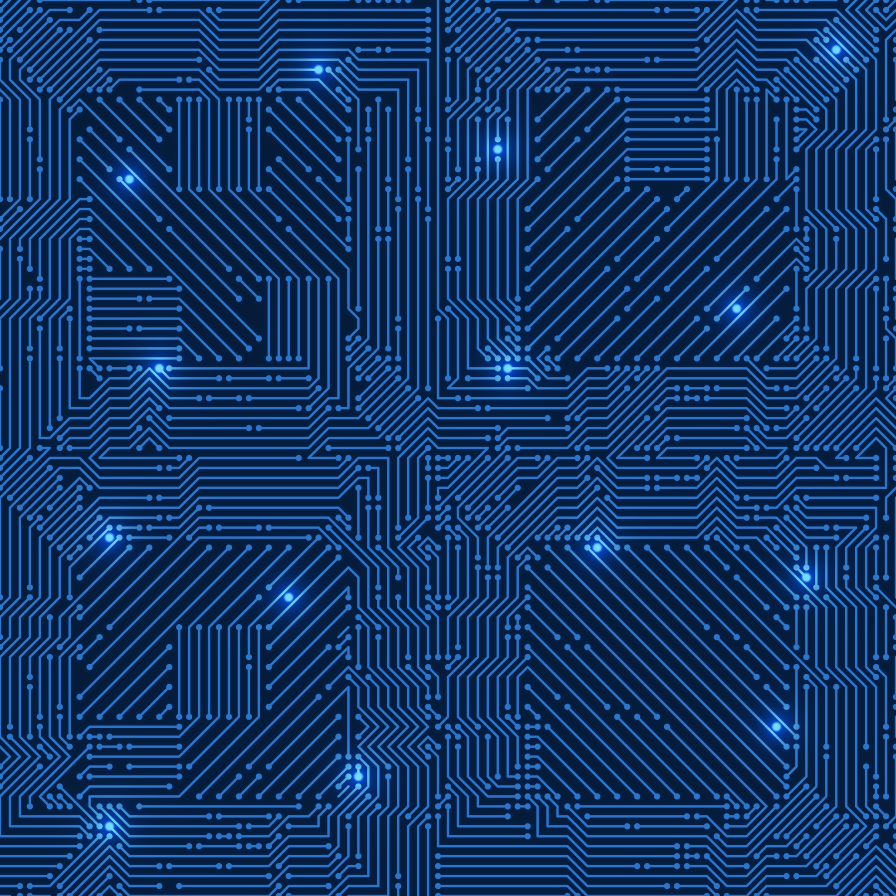
Reproduce this pattern procedurally as a WebGL 1 fragment shader.

```glsl
precision highp float;
// Circuit board: dense traces circling four blocks, with diagonal cores and glowing pads.

uniform vec2 u_resolution;

const float LANES = 90.0;            // lattice nodes across the canvas
const float BLOCKS = 2.0;            // blocks across and down
const vec2 SEAM = vec2(0.485, 0.5);  // where the four blocks meet
const float CHAMFER = 0.2;           // cut corners of the rings, in half blocks
const float CORE = 0.6;              // size of the diagonal core, in half blocks
const float BREAK_CHANCE = 0.05;
const float JOG_CHANCE = 0.24;
const float JOG_LENGTH = 2.0;
const float JOG_SPREAD = 7.0;
const float TRACE_HALF_WIDTH = 0.12; // in lattice units
const float PAD_RADIUS = 0.31;
const float SPARK_CELLS = 4.0;
const float SPARK_CHANCE = 0.8;
const vec3 BOARD = vec3(0.02, 0.105, 0.22);
const vec3 HALO = vec3(0.01, 0.13, 0.31);
const vec3 TRACE = vec3(0.18, 0.46, 0.78);
const vec3 GLOW = vec3(0.0, 0.34, 1.0);
const vec3 SPARK = vec3(0.45, 0.85, 1.0);

float hash(vec2 p) {
  vec3 v = fract(vec3(p.xyx) * vec3(0.1031, 0.1030, 0.0973));
  v += dot(v, v.yzx + 33.33);
  return fract((v.x + v.y) * v.z);
}

// Jittered lattice node of a spark cell
vec2 sparkNode(vec2 cell) {
  vec2 jitter = vec2(hash(cell + 71.0), hash(cell + 137.0));
  return floor((cell + 0.2 + 0.6 * jitter) * LANES / SPARK_CELLS);
}

// Step from a node to the next one on its trace; zero ends the trace
vec2 flow(vec2 node) {
  if (hash(node + 211.0) < BREAK_CHANCE) return vec2(0.0);
  vec2 cell = floor(node * SPARK_CELLS / LANES);
  if (node == sparkNode(cell)) return vec2(0.0);

  vec2 tile = (node / LANES - SEAM) * BLOCKS;
  vec2 p = fract(tile) * 2.0 - 1.0;
  vec2 a = abs(p);
  vec2 around = vec2(p.y < 0.0 ? -1.0 : 1.0, p.x < 0.0 ? 1.0 : -1.0);
  vec2 dir = around;
  bool core = max(a.x, a.y) < CORE;
  if (core) {
    float parity = mod(floor(tile.x) + floor(tile.y), 2.0);
    dir = vec2(1.0, parity < 0.5 ? 1.0 : -1.0);
  } else if (abs(a.x - a.y) > CHAMFER) {
    dir *= a.x > a.y ? vec2(0.0, 1.0) : vec2(1.0, 0.0);
  }

  // Bundles of neighbouring traces turn by 45 degrees together
  vec2 bundle = floor(node / (JOG_LENGTH + JOG_SPREAD * abs(dir.yx)));
  float turn = hash(bundle + 401.0);
  if (turn < JOG_CHANCE) {
    float side = turn < 0.5 * JOG_CHANCE ? -1.0 : 1.0;
    dir = clamp(dir + side * vec2(-dir.y, dir.x), -1.0, 1.0);
  }
  // Diagonals in the core use every other lane
  bool skipped = core && dir.x * dir.y != 0.0 && mod(node.x + node.y, 2.0) > 0.5;
  return skipped ? vec2(0.0) : dir;
}

// Step of the single link that enters a node, or zero
vec2 incoming(vec2 node) {
  vec2 straight = flow(node);
  vec2 link = vec2(0.0);
  for (int j = -1; j <= 1; j++) {
    for (int i = -1; i <= 1; i++) {
      vec2 dir = vec2(float(i), float(j));
      if (dir == vec2(0.0) || (link != vec2(0.0) && link == straight)) continue;
      if (flow(node - dir) == dir) link = dir;
    }
  }
  // Drop one of two crossing diagonals
  if (link.x * link.y < 0.0) {
    bool crossed = flow(node - vec2(0.0, link.y)) == vec2(-link.x, link.y)
                || flow(node - vec2(link.x, 0.0)) == vec2(link.x, -link.y);
    if (crossed) link = vec2(0.0);
  }
  return link;
}

float segment(vec2 p, vec2 end) {
  return length(p - end * clamp(dot(p, end) / dot(end, end), 0.0, 1.0));
}

void main() {
  vec2 pos = gl_FragCoord.xy / u_resolution * LANES;
  float pixel = LANES / u_resolution.y;

  // Traces and end pads at the four nearest nodes
  float trace = 9.0;
  float pad = 9.0;
  for (int j = 0; j < 2; j++) {
    for (int i = 0; i < 2; i++) {
      vec2 node = floor(pos) + vec2(float(i), float(j));
      vec2 p = pos - node;
      vec2 enter = incoming(node);
      vec2 leave = flow(node);
      bool hasIn = enter != vec2(0.0);
      bool hasOut = leave != vec2(0.0) && incoming(node + leave) == leave;
      if (hasIn) trace = min(trace, segment(p, -enter));
      if (hasOut) trace = min(trace, segment(p, leave));
      if (hasIn != hasOut) pad = min(pad, length(p));
    }
  }

  // Scattered glowing pads
  float glow = 0.0;
  float spark = 9.0;
  for (int j = 0; j < int(SPARK_CELLS); j++) {
    for (int i = 0; i < int(SPARK_CELLS); i++) {
      vec2 cell = vec2(float(i), float(j));
      if (hash(cell + 19.0) > SPARK_CHANCE) continue;
      float r = length(pos - sparkNode(cell));
      spark = min(spark, r);
      glow += exp(-r * 0.85);
    }
  }

  float edge = min(trace - TRACE_HALF_WIDTH, pad - PAD_RADIUS);
  float ink = 1.0 - smoothstep(-0.6 * pixel, 0.6 * pixel, edge);
  vec3 color = mix(BOARD, HALO, exp(-max(edge, 0.0) * 5.0));
  color = mix(color, GLOW, min(glow * 1.1, 1.0));
  color = mix(color, mix(TRACE, SPARK, min(glow * 1.6, 1.0)), ink);
  color = mix(color, SPARK, 1.0 - smoothstep(0.25, 0.6, spark));
  gl_FragColor = vec4(color, 1.0);
}
```
